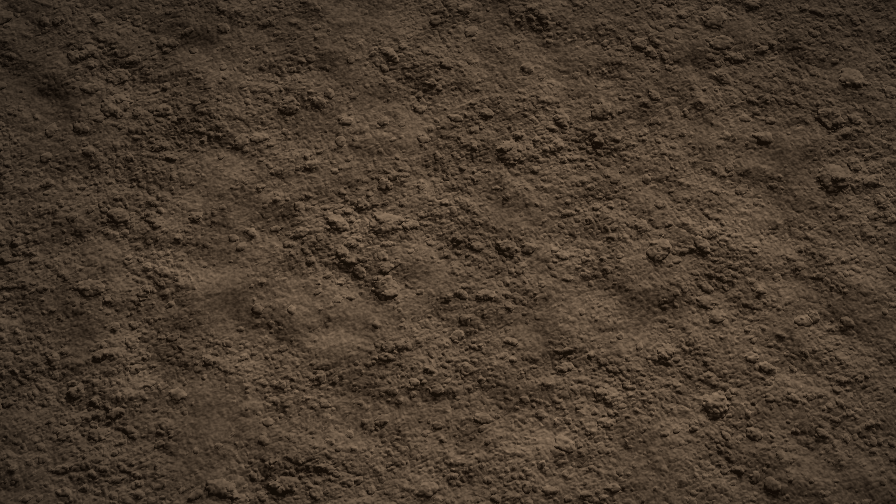
A WebGL 2 fragment shader for this texture:

```glsl
#version 300 es
precision highp float;
// Dry tilled soil seen at a slant: a height field of creased gradient noise
// plus four scales of angular clods and crumbs, lit from above by its slope,
// with short cast shadows, dusty patches and darker outer corners.

#define LIGHT_DIR vec2(0.33, 0.94)
#define SLOPE_GAIN 1.2
#define RELIEF 0.25
#define CLOD_CELL 0.10
#define CLOD_HEIGHT 0.72
#define BASE_TONE 0.53
#define LIGHT_CONTRAST 0.42
#define SHADOW_DEPTH 0.28
#define GRAIN 0.24
#define CORNER_DARK 0.45
#define DARK_SOIL vec3(0.123, 0.088, 0.057)
#define PALE_SOIL vec3(0.515, 0.43, 0.345)

uniform vec2 u_resolution;
out vec4 fragColor;

const mat2 TURN = mat2(0.8, 0.6, -0.6, 0.8);

vec3 hash3(vec2 cell) {
    vec3 q = fract(cell.xyx * vec3(0.1031, 0.1030, 0.0973));
    q += dot(q, q.yxz + 33.33);
    return fract((q.xxy + q.yzz) * q.zyx);
}

float corner(vec2 cell, vec2 offset) {
    float angle = 6.2832 * hash3(cell).x;
    return dot(vec2(cos(angle), sin(angle)), offset);
}

float gradientNoise(vec2 p) {
    vec2 i = floor(p), f = p - i;
    vec2 w = f * f * f * (f * (f * 6.0 - 15.0) + 10.0);
    vec2 e = vec2(1.0, 0.0);
    float low = mix(corner(i, f), corner(i + e, f - e), w.x);
    float high = mix(corner(i + e.yx, f - e.yx), corner(i + 1.0, f - 1.0), w.x);
    return mix(low, high, w.y);
}

// Ragged lumps with blunt corners; one candidate per cell, in cell units.
float lumps(vec2 p, float density) {
    vec2 base = floor(p - 0.5);
    float ragged = 1.1 + 0.6 * gradientNoise(p * 4.3) + 0.5 * gradientNoise(p * 9.7);
    float height = 0.0;
    for (int k = 0; k < 4; k++) {
        vec2 cell = base + vec2(k & 1, k >> 1);
        vec3 place = hash3(cell + 17.0);
        vec3 form = hash3(cell + 71.0);
        // Lumps shrink away rather than being cut where they thin out.
        float radius = mix(0.13, 0.37, form.y * form.y) * smoothstep(0.0, 0.1, density - form.x);
        if (radius < 0.02) continue;
        float angle = 3.1416 * form.z;
        vec2 d = p - cell - mix(vec2(0.25), vec2(0.75), place.xy);
        d = mat2(cos(angle), sin(angle), -sin(angle), cos(angle)) * d;
        d = abs(d * vec2(0.9, 1.0 + 0.5 * place.z)) / radius;
        float reach = mix(length(d), max(max(d.x, d.y), 0.74 * (d.x + d.y)), 0.6);
        float dome = max(1.0 - reach * reach * ragged, 0.0);
        height = max(height, radius * sqrt(dome));
    }
    return height;
}

float soilHeight(vec2 p) {
    float height = 0.0;
    float crumbly = gradientNoise(p * 4.1 + 9.0) + 0.6 * gradientNoise(TURN * p * 9.0);
    // Rough ground: soft swells, then finer octaves with sharp creases.
    vec2 q = p;
    float frequency = 6.5, steepness = 0.6 * RELIEF;
    for (int k = 0; k < 5; k++) {
        float swell = gradientNoise(q * frequency);
        if (k > 1) swell = mix(swell, 1.3 * abs(swell), 0.7) * (1.0 + 0.8 * crumbly);
        height += steepness * swell / frequency;
        q = TURN * q + 3.7;
        frequency *= 2.07;
        steepness += 0.32 * RELIEF;
    }
    // Clods down to crumbs, thinner where the ground is dusty.
    float size = CLOD_CELL, density = 0.3;
    q = p;
    for (int k = 0; k < 4; k++) {
        height += CLOD_HEIGHT * size * lumps(q / size, density * (1.0 + 1.5 * crumbly));
        q = TURN * q + 5.3;
        size *= 0.54;
        density += 0.11;
    }
    return height;
}

void main() {
    vec2 uv = gl_FragCoord.xy / u_resolution;
    float aspect = u_resolution.x / u_resolution.y;

    // Slanted ground: features shrink a little towards the top.
    vec2 p = vec2((uv.x - 0.5) * aspect * (1.0 + 0.2 * uv.y),
                  uv.y * (1.2 + 0.2 * uv.y)) + 4.0;

    // Slope towards the light.
    float span = 0.002;
    float here = soilHeight(p);
    float slope = (soilHeight(p - LIGHT_DIR * span) - soilHeight(p + LIGHT_DIR * span)) / (2.0 * span);
    float lit = SLOPE_GAIN * slope;
    lit /= sqrt(1.0 + lit * lit);

    // Short cast shadows.
    float shadow = 0.0;
    for (int k = 1; k <= 3; k++) {
        float reach = 0.0045 * float(k);
        float rise = (soilHeight(p + LIGHT_DIR * reach) - here) / reach;
        shadow = max(shadow, smoothstep(0.3, 1.0, rise));
    }

    // Dust drifts along a diagonal, damp hollows and fine grain.
    float drift = gradientNoise(TURN * p * vec2(5.0, 9.0));
    float damp = smoothstep(0.1, 0.45, gradientNoise(p * 13.0 + 2.0));
    float grain = gradientNoise(TURN * p * 83.0) + gradientNoise(TURN * TURN * p * 157.0);
    float tone = BASE_TONE + LIGHT_CONTRAST * lit - SHADOW_DEPTH * shadow
               + 0.25 * drift - 0.11 * damp + GRAIN * grain;

    vec3 colour = mix(DARK_SOIL, PALE_SOIL, clamp(tone, -0.1, 1.25));

    // Light falls off outwards, most at the upper left.
    float away = length((uv - vec2(0.56, 0.42)) * vec2(1.3, 1.1));
    colour *= 1.0 - CORNER_DARK * smoothstep(0.25, 1.05, away);
    fragColor = vec4(colour, 1.0);
}
```
